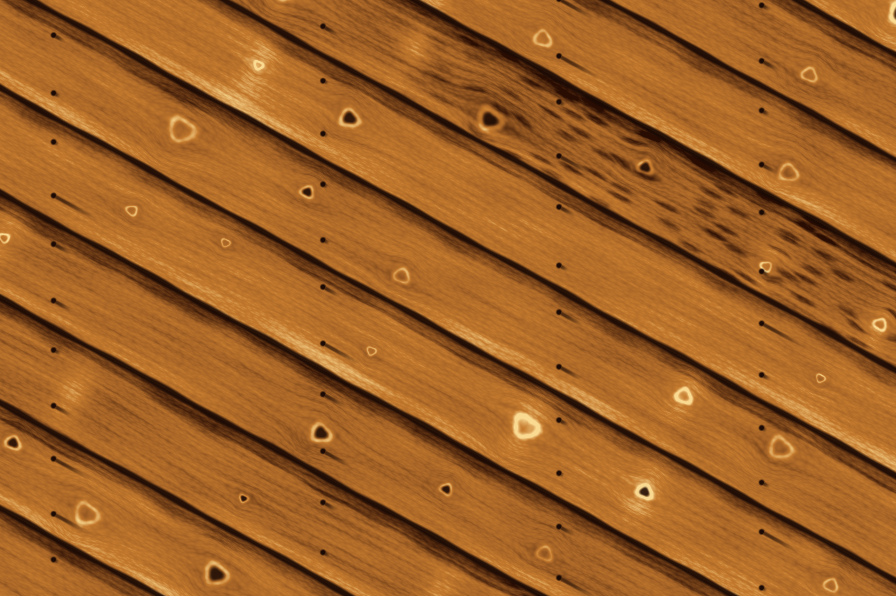
Write a WebGL 1 fragment shader that draws this texture.

```glsl
precision highp float;
uniform vec2 u_resolution;

const float BOARD = 0.1546; // board width, in canvas heights
const vec2 GRAIN_DIR = vec2(0.876, -0.482);

vec2 hash2(vec2 c) {
  return fract(sin(vec2(dot(c, vec2(127.1, 311.7)), dot(c, vec2(269.5, 183.3)))) * 4375.85);
}

// Distance to the nearest scattered cell point
float cells(vec2 p) {
  vec2 base = floor(p);
  float nearest = 2.0;
  for (int j = -1; j <= 1; j++) {
    for (int i = -1; i <= 1; i++) {
      vec2 c = base + vec2(float(i), float(j));
      nearest = min(nearest, length(c + hash2(c) - p));
    }
  }
  return nearest;
}

// Tone 0..1 to stained pine
vec3 woodColor(float t) {
  vec3 c = mix(vec3(0.16, 0.05, 0.01), vec3(0.65, 0.39, 0.15), clamp(t / 0.5, 0.0, 1.0));
  c = mix(c, vec3(0.77, 0.48, 0.18), clamp((t - 0.5) / 0.2, 0.0, 1.0));
  return mix(c, vec3(0.98, 0.85, 0.57), clamp((t - 0.7) / 0.3, 0.0, 1.0));
}

// x: tone change, y: grain bend, z: dark core
vec3 knots(vec2 q, float id) {
  vec3 sum = vec3(0.0);
  for (int i = -1; i <= 1; i++) {
    float cell = floor(q.x / 0.23) + float(i);
    vec2 place = hash2(vec2(cell, id));
    vec2 kind = hash2(vec2(cell + 41.0, id + 17.0));
    vec2 d = q - vec2((cell + 0.2 + 0.6 * place.x) * 0.23, (id + 0.3 + 0.45 * place.y) * BOARD);
    float size = mix(0.006, 0.017, kind.x * kind.x);
    float present = step(0.35, kind.y);
    float r = length(d * vec2(0.85, 1.0)) * (1.0 + 0.12 * sin(3.0 * atan(d.y, d.x) + 6.0 * kind.x));
    float ring = (r - size) / (0.32 * size);
    float halo = exp(-r * r / (size * size * 9.0));
    float flame = exp(-dot(d * vec2(38.0, 20.0), d * vec2(38.0, 20.0)));
    sum.x += present * (0.34 * exp(-ring * ring) - 0.07 * halo);
    sum.x += 0.22 * flame * step(0.75, place.x);
    sum.y -= present * 0.75 * d.y * halo;
    sum.z += present * step(0.82, kind.y) * (1.0 - smoothstep(size * 0.4, size * 0.9, r));
  }
  return sum;
}

// Two nails per board in each column, some trailing a stain
float nails(vec2 p, float id, float px) {
  float dark = 0.0;
  for (int k = 0; k < 4; k++) {
    float col = float(k);
    float x = 0.09 + 0.48 * col - 0.028 * col * col;
    for (int n = 0; n < 2; n++) {
      vec2 h = hash2(vec2(col + 9.0, id * 2.0 + float(n)));
      float row = id + 0.23 + 0.52 * float(n) + 0.06 * (h.x - 0.5);
      vec2 d = p - vec2(x, 0.853 - 0.55 * x - 0.1765 * row);
      float along = dot(d, GRAIN_DIR);
      float across = dot(d, vec2(0.482, 0.876));
      float trail = 0.01 + 0.08 * h.y * h.y;
      float stain = smoothstep(-0.003, 0.003, along) * (1.0 - smoothstep(0.2 * trail, trail, along));
      stain *= 1.0 - smoothstep(0.001, 0.005, abs(across));
      dark = max(dark, max(0.65 * stain, 1.0 - smoothstep(0.0025, 0.005 + px, length(d))));
    }
  }
  return dark;
}

void main() {
  vec2 p = gl_FragCoord.xy / u_resolution.y;
  float px = 1.0 / u_resolution.y;
  float u = dot(p, GRAIN_DIR);
  float v = (0.853 - p.y - 0.55 * p.x) / 0.1765;
  v += 0.018 * sin(u * 5.0 + floor(v)) * sin(fract(v) * 3.1416);
  float id = floor(v);
  float f = v - id;
  vec2 q = vec2(u, v * BOARD);
  vec2 boardHash = hash2(vec2(id, 5.0));
  float dull = step(abs(id + 3.0), 0.5) + 0.6 * step(abs(id - 2.0), 0.5);

  // Grain flowing around the knots
  vec3 knot = knots(q, id);
  vec2 g = q + vec2(id * 3.7, knot.y);
  float wave = g.y + 0.012 * sin(u * 4.0 + id * 2.0) + 0.004 * sin(u * 13.0 + id);
  float lines = sin(wave * 420.0 + 2.0 * sin(u * 9.0 + id)) + 0.6 * sin(wave * 870.0 + 3.0 * sin(u * 5.0));
  float tone = 0.54 + 0.08 * (boardHash.x - 0.5) - 0.12 * dull;
  tone += (0.02 + 0.025 * dull) * lines;
  tone += 0.16 * (0.5 - cells(g * vec2(7.0, 120.0)));
  tone += 0.15 * (0.5 - cells(g * vec2(4.0, 24.0)));
  tone += 0.13 * (0.5 - cells(g * vec2(90.0, 280.0)));
  tone += knot.x;

  // Weathered blotches
  float blotch = 1.0 - smoothstep(0.08, 0.36, cells(g * vec2(11.0, 48.0)));
  tone -= 0.3 * blotch * dull * smoothstep(0.5, 1.0, p.x);

  // Rounded board: shaded upper edge, lit lower lip
  float upper = f * BOARD;
  float lower = (1.0 - f) * BOARD;
  float ragged = 0.003 * sin(u * 23.0 + id * 4.0) + 0.002 * sin(u * 61.0);
  tone -= 0.32 * (1.0 - smoothstep(0.008, 0.034, upper + ragged));
  float lip = (lower - 0.017) / 0.014;
  tone += 0.15 * exp(-lip * lip) * (0.7 + 0.6 * sin(u * 6.0 + id * 2.3));
  float groove = 1.0 - smoothstep(0.001, 0.003 + px, abs(upper - 0.022 + 0.4 * ragged));
  tone -= 0.16 * groove * smoothstep(-0.4, 0.6, sin(u * 4.0 + id * 3.0));

  vec3 color = woodColor(tone);
  float seam = 1.0 - smoothstep(0.002, 0.006 + px, min(upper, lower) + 0.3 * ragged);
  float black = max(max(0.92 * seam, nails(p, id, px)), 0.85 * min(knot.z, 1.0));
  gl_FragColor = vec4(mix(color, vec3(0.10, 0.035, 0.015), black), 1.0);
}
```
